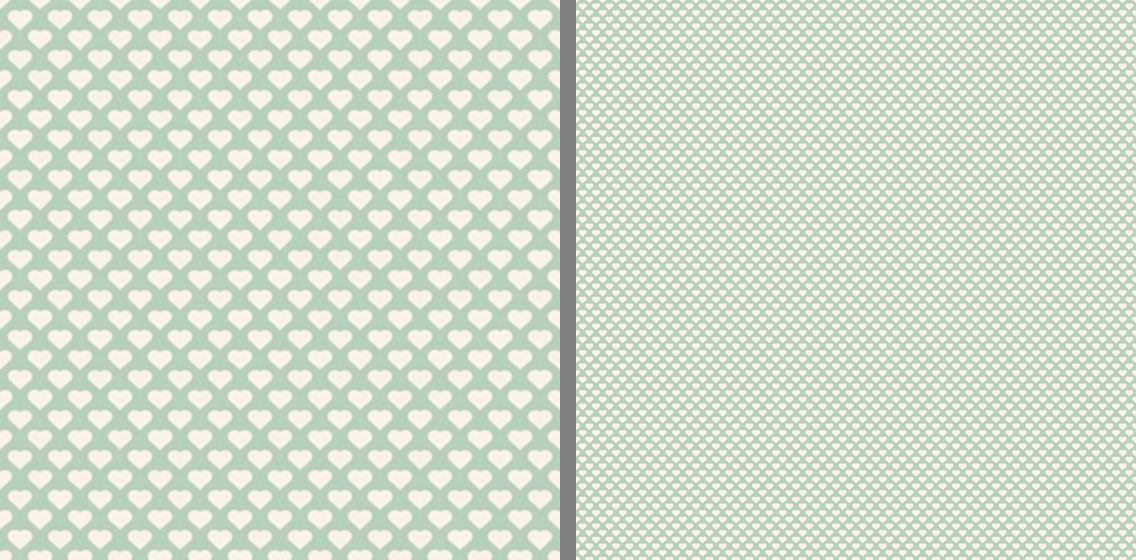
Left: one tile. Right: repeated 3 by 3.
A three.js fragment shader for this pattern:

```glsl
// Staggered rows of soft cream hearts on a mottled sage green ground.
varying vec2 vUv;

const float REPEATS = 14.0;          // cells across and down, two hearts per cell
const vec2 HEART_SCALE = vec2(0.5, 0.445);
const float EDGE_SOFTNESS = 0.042;   // in cells

const vec3 SAGE = vec3(0.715, 0.822, 0.733);
const vec3 GREY_SAGE = vec3(0.735, 0.798, 0.730);
const vec3 CREAM = vec3(0.972, 0.976, 0.922);
const vec3 BLUSH = vec3(0.982, 0.948, 0.902);

float hash(vec2 p) {
  vec3 q = fract(vec3(p.xyx) * 0.1031);
  q += dot(q, q.yzx + 33.33);
  return fract((q.x + q.y) * q.z);
}

// Value noise that wraps after a whole number of grid cells.
float tileNoise(vec2 uv, float count) {
  vec2 p = uv * count;
  vec2 i = floor(p);
  vec2 f = fract(p);
  f = f * f * (3.0 - 2.0 * f);
  vec2 a = mod(i, count);
  vec2 b = mod(i + 1.0, count);
  return mix(mix(hash(a), hash(vec2(b.x, a.y)), f.x),
             mix(hash(vec2(a.x, b.y)), hash(b), f.x), f.y);
}

float dot2(vec2 v) {
  return dot(v, v);
}

// Signed distance to a heart with its tip at the origin.
float heartDistance(vec2 p) {
  p.x = abs(p.x);
  if (p.x + p.y > 1.0) {
    return length(p - vec2(0.25, 0.75)) - sqrt(2.0) / 4.0;
  }
  float toNotch = dot2(p - vec2(0.0, 1.0));
  float toSide = dot2(p - 0.5 * max(p.x + p.y, 0.0));
  return sqrt(min(toNotch, toSide)) * sign(p.x - p.y);
}

// One heart per cell: x is the distance in cells, y a random value per heart.
vec2 heartLattice(vec2 grid, vec2 shift) {
  vec2 p = grid + shift;
  vec2 local = (fract(p) - 0.5) / HEART_SCALE + vec2(0.0, 0.55);
  float seed = hash(mod(floor(p), REPEATS) + shift * 37.0);
  return vec2(heartDistance(local) * HEART_SCALE.y, seed);
}

void main() {
  vec2 uv = vUv;
  vec2 grid = uv * REPEATS;

  // Nearest heart of the two interleaved lattices
  vec2 even = heartLattice(grid, vec2(0.0));
  vec2 odd = heartLattice(grid, vec2(0.5));
  vec2 heart = even.x < odd.x ? even : odd;
  float d = heart.x;

  // Mottling
  float fine = tileNoise(uv, 168.0) - 0.5;
  float broad = tileNoise(uv, 56.0) - 0.5;

  // Ground: greyer beside the hearts
  float halo = 1.0 - smoothstep(0.03, 0.13, d + 0.05 * broad);
  vec3 ground = mix(SAGE, GREY_SAGE, clamp(0.85 * halo + 0.5 * fine, 0.0, 1.0));
  ground += 0.012 * fine;

  // Hearts: pale rim, blush centre, slight change from one to the next
  float centre = smoothstep(0.03, 0.10, -d + 0.05 * fine);
  float warmth = centre * (0.8 + 0.4 * heart.y) + 0.3 * broad;
  vec3 fill = mix(CREAM, BLUSH, clamp(warmth, 0.0, 1.0));
  fill += 0.012 * fine;

  float wobble = 0.012 * broad + 0.008 * (heart.y - 0.5);
  float cover = 1.0 - smoothstep(-EDGE_SOFTNESS, EDGE_SOFTNESS, d + wobble);
  gl_FragColor = vec4(mix(ground, fill, cover), 1.0);
}
```
